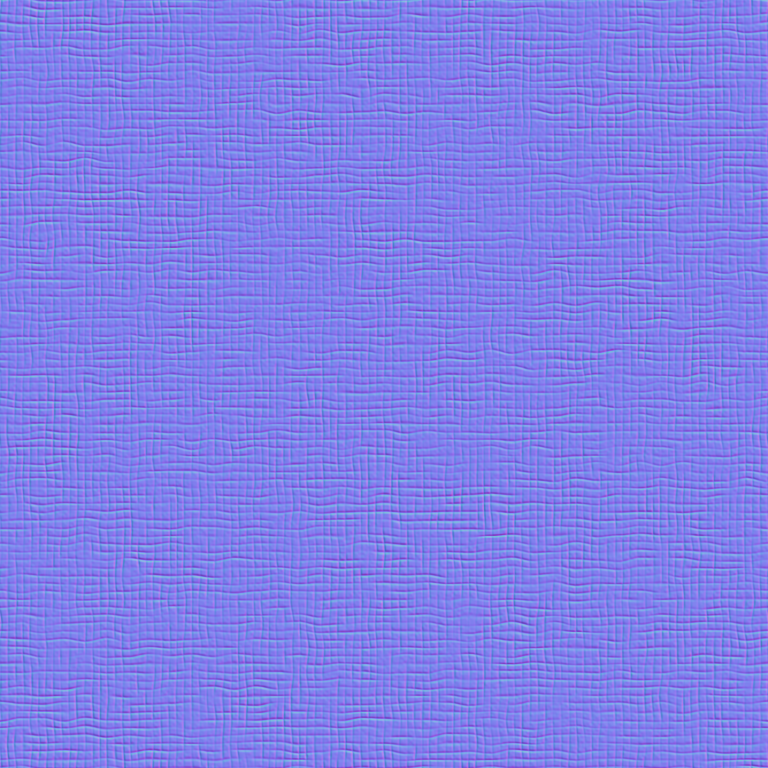
A Shadertoy shader for this texture map:

```glsl
// Tileable normal map of woven canvas: a fine wavy grid of grooves with uneven depth and grain.

const vec2  THREADS      = vec2(100.0, 96.0);  // grooves across and down
const vec2  GROOVE_WIDTH = vec2(0.16, 0.17);   // in thread spacings
const vec2  GROOVE_DEPTH = vec2(0.8, 1.0);     // upright, level
const vec2  WOBBLE       = vec2(0.40, 0.55);   // sideways drift, in thread spacings
const vec2  WOBBLE_FREQ  = vec2(32.0, 36.0);   // bends along a groove
const vec2  WEAR_FREQ    = vec2(56.0, 44.0);   // depth changes along a groove
const float PATCH_FREQ   = 12.0;               // broad patches of wear
const float GRAIN_FREQ   = 256.0;
const float GRAIN        = 0.30;
const float RELIEF       = 0.105;              // overall steepness
const float FLAT_BLUE    = 0.93;
const vec2  BLUE_TINT    = vec2(0.15, 0.10);   // blue shift with the tilt
const float MIN_STEP     = 1.0 / 1024.0;       // slope sampling distance

float hash(vec2 p) {
    return fract(sin(dot(p, vec2(127.1, 311.7))) * 43758.5);
}

// Value noise that wraps after a whole number of cells
float wrapNoise(vec2 p, vec2 period, float seed) {
    vec2 cell = floor(p);
    vec2 f = p - cell;
    f = f * f * (3.0 - 2.0 * f);
    vec2 a = mod(cell, period);
    vec2 b = mod(cell + 1.0, period);
    a += seed;
    b += seed;
    return mix(mix(hash(a), hash(vec2(b.x, a.y)), f.x),
               mix(hash(vec2(a.x, b.y)), hash(b), f.x), f.y);
}

// Depth of parallel grooves; pos.x runs along them, pos.y across them
float grooves(vec2 pos, float count, float width, float wobble,
              float wobbleFreq, float wearFreq, float seed) {
    // Bend neighbouring grooves together
    vec2 bendGrid = vec2(wobbleFreq, 0.5 * count);
    float bend = wrapNoise(pos * bendGrid, bendGrid, seed) - 0.5;
    float t = pos.y * count + wobble * bend;
    float index = floor(t + 0.5);
    float d = (t - index) / width;

    // Wear each groove separately along its length
    float wear = wrapNoise(vec2(pos.x * wearFreq, index),
                           vec2(wearFreq, count), seed + 17.0);
    return mix(0.15, 1.1, wear) * exp(-d * d);
}

float height(vec2 uv) {
    float upright = GROOVE_DEPTH.x * grooves(uv.yx, THREADS.x, GROOVE_WIDTH.x,
                    WOBBLE.x, WOBBLE_FREQ.x, WEAR_FREQ.x, 3.0);
    float level = GROOVE_DEPTH.y * grooves(uv, THREADS.y, GROOVE_WIDTH.y,
                  WOBBLE.y, WOBBLE_FREQ.y, WEAR_FREQ.y, 41.0);
    float wearPatch = mix(0.75, 1.25,
                      wrapNoise(uv * PATCH_FREQ, vec2(PATCH_FREQ), 71.0));
    float grain = wrapNoise(uv * GRAIN_FREQ, vec2(GRAIN_FREQ), 97.0);

    // Crossing grooves merge instead of adding up
    float carved = upright + level - 0.6 * upright * level;
    return GRAIN * grain - wearPatch * carved;
}

void mainImage(out vec4 fragColor, in vec2 fragCoord) {
    vec2 uv = fragCoord / iResolution.xy;

    // Slope per thread spacing, averaged over at least one pixel
    vec2 e = max(vec2(MIN_STEP), 0.5 / iResolution.xy);
    vec2 dx = vec2(e.x, 0.0);
    vec2 dy = vec2(0.0, e.y);
    vec2 slope = vec2(height(uv + dx) - height(uv - dx),
                      height(uv + dy) - height(uv - dy)) / (2.0 * e * THREADS);

    // Encode the surface direction as colour
    vec3 normal = normalize(vec3(-RELIEF * slope, 1.0));
    float blue = FLAT_BLUE * normal.z + dot(BLUE_TINT, normal.xy);
    fragColor = vec4(0.5 + 0.5 * normal.xy, clamp(blue, 0.0, 1.0), 1.0);
}
```
